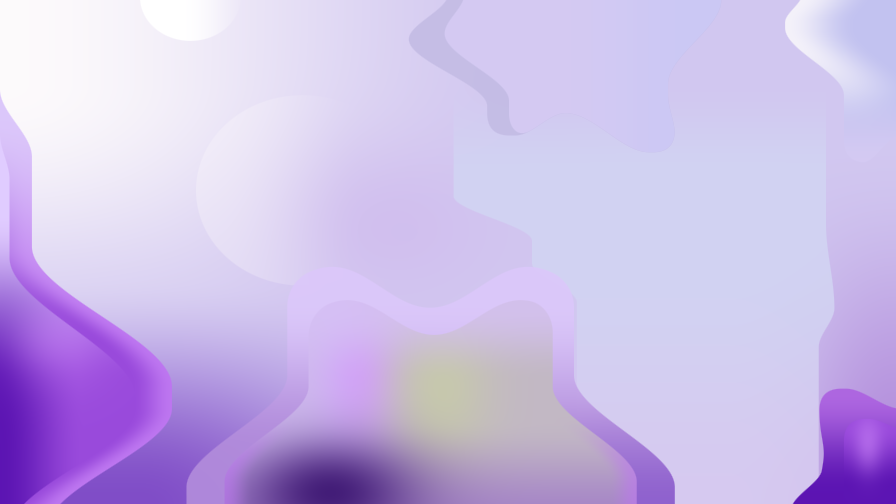
Write a Shadertoy shader that draws this background.

```glsl
// Fluid violet backdrop: wavy glossy blobs over a soft white-to-lavender wash.
// Each blob is bounded by smoothstep or cosine edge curves joined by a smooth
// maximum, then painted with gradients and Gaussian glows.

const vec2 CANVAS = vec2(16.0, 9.0);   // design units
const float ROUNDING = 0.4;            // corner softness of the blobs
const float PI = 3.14159;

const vec3 WHITE    = vec3(0.99, 0.98, 0.985);
const vec3 LAVENDER = vec3(0.82, 0.78, 0.94);
const vec3 LILAC    = vec3(0.81, 0.73, 0.93);
const vec3 MIST     = vec3(0.82, 0.83, 0.95);
const vec3 HAZE     = vec3(0.84, 0.79, 0.94);
const vec3 SHADE    = vec3(0.76, 0.73, 0.89);
const vec3 SKY      = vec3(0.76, 0.76, 0.94);
const vec3 MAUVE    = vec3(0.70, 0.55, 0.86);
const vec3 PURPLE   = vec3(0.50, 0.30, 0.78);
const vec3 ORCHID   = vec3(0.74, 0.46, 0.94);
const vec3 VIOLET   = vec3(0.60, 0.29, 0.86);
const vec3 INDIGO   = vec3(0.36, 0.08, 0.70);
const vec3 PLUM     = vec3(0.24, 0.09, 0.45);
const vec3 SAND     = vec3(0.76, 0.72, 0.77);
const vec3 LIME     = vec3(0.78, 0.79, 0.67);

float rise(float a, float b, float x) { return smoothstep(a, b, x); }
float fall(float a, float b, float x) { return 1.0 - smoothstep(a, b, x); }

float smoothMax(float a, float b) {
    float h = max(ROUNDING - abs(a - b), 0.0) / ROUNDING;
    return max(a, b) + 0.25 * ROUNDING * h * h;
}

// Antialiased coverage of the region d < 0
float cover(float d) { return clamp(0.5 - d / max(fwidth(d), 1e-4), 0.0, 1.0); }

float glow(vec2 p, vec2 center, vec2 radius) {
    vec2 q = (p - center) / radius;
    return exp(-dot(q, q));
}

vec3 backdrop(vec2 p) {
    vec3 c = mix(LAVENDER, WHITE, fall(0.0, 10.0, p.x) * rise(2.0, 7.5, p.y));
    c = mix(c, LILAC, 0.75 * glow(p, vec2(6.9, 5.0), vec2(2.0, 1.5)));
    c = mix(c, PURPLE, fall(0.0, 4.0, p.y) * fall(2.5, 9.0, p.x));
    c = mix(c, MAUVE, rise(13.0, 16.0, p.x) * fall(0.5, 6.5, p.y));
    // Pale cloud, open towards the right
    float cloud = length((p - vec2(5.4, 5.6)) / vec2(1.9, 1.7)) - 1.0;
    c = mix(c, WHITE, 0.3 * cover(cloud) * fall(4.0, 6.5, p.x));
    // Misty sheet with a stepped left side
    float left = 8.1 + 1.4 * fall(4.7, 5.5, p.y) + 0.8 * fall(3.6, 4.3, p.y);
    float right = 14.75 + 0.15 * fall(3.5, 5.0, p.y) - 0.28 * fall(2.8, 3.5, p.y);
    float sheet = smoothMax(left - p.x, p.x - right);
    vec3 tint = mix(HAZE, MIST, rise(0.0, 4.5, p.y));
    return mix(c, tint, 0.9 * cover(sheet) * fall(5.8, 7.6, p.y));
}

vec3 topBlobs(vec3 c, vec2 p) {
    float drop = length((p - vec2(3.4, 9.05)) / vec2(0.9, 0.78)) - 1.0;
    c = mix(c, vec3(1.0), cover(drop) * fall(3.2, 4.5, p.x));
    // Lavender blob over its darker shadow
    float foot = 6.58 + 0.4 * rise(9.2, 10.1, p.x) - 0.7 * rise(10.1, 11.6, p.x);
    float right = 11.93 + 0.95 * rise(7.5, 9.0, p.y) + 0.12 * fall(6.6, 7.3, p.y);
    float body = smoothMax(foot - p.y, p.x - right);
    float outer = 7.3 + 1.4 * fall(7.1, 8.3, p.y) + 0.7 * rise(8.3, 9.1, p.y);
    float inner = 7.94 + 1.15 * fall(7.2, 8.4, p.y) + 0.35 * rise(8.4, 9.1, p.y);
    c = mix(c, SHADE, 0.85 * cover(smoothMax(body, outer - p.x)));
    vec3 fill = mix(LAVENDER + 0.01, SKY + 0.02, 0.7 * rise(10.0, 12.5, p.x));
    c = mix(c, fill, cover(smoothMax(body, inner - p.x)));
    // Blob in the right corner, lit along its left side
    float side = 14.02 + 1.05 * fall(7.3, 8.5, p.y) + 0.3 * rise(8.6, 9.1, p.y);
    float base = 6.1 + 0.5 * rise(15.4, 16.1, p.x);
    fill = mix(SKY, WHITE, 0.85 * fall(0.0, 1.3, p.x - side) * rise(6.5, 8.3, p.y));
    fill = mix(LAVENDER + 0.01, fill, rise(6.1, 7.4, p.y));
    return mix(c, fill, cover(smoothMax(side - p.x, base - p.y)));
}

vec3 leftBlobs(vec3 c, vec2 p) {
    float tuck = 2.2 * fall(-0.4, 1.7, p.y);
    float outer = 0.57 * fall(6.2, 7.4, p.y) + 2.5 * fall(2.1, 4.6, p.y) - tuck;
    float inner = 0.17 * fall(5.8, 6.6, p.y) + 2.25 * fall(1.9, 4.4, p.y) - tuck;
    vec3 fill = mix(VIOLET, ORCHID, fall(0.0, 0.7, outer - p.x));
    fill = mix(fill, LILAC + 0.05, rise(2.8, 7.0, p.y));
    c = mix(c, fill, cover(p.x - outer));
    fill = mix(INDIGO, VIOLET, rise(0.0, 1.5, p.x));
    fill = mix(fill, ORCHID, 0.6 * glow(p, vec2(1.0, 2.9), vec2(0.9, 0.8)));
    fill = mix(fill, LILAC + 0.07, rise(2.2, 5.2, p.y));
    return mix(c, fill, cover(p.x - inner));
}

vec3 centerBlob(vec3 c, vec2 p) {
    float off = abs(p.x - 7.69);
    float top = 3.87 - 0.365 * cos(PI * (p.x - 7.68) / 1.75);
    float outer = smoothMax(p.y - top, off - 2.56 - 1.8 * fall(0.3, 2.3, p.y));
    top = 3.33 - 0.31 * cos(PI * (p.x - 7.75) / 1.55);
    float inner = smoothMax(p.y - top, off - 2.18 - 1.5 * fall(0.4, 2.1, p.y));
    vec3 rim = mix(MAUVE, LILAC + 0.05, rise(1.0, 3.6, p.y));
    rim = mix(rim, PURPLE, 0.85 * fall(0.0, 2.0, p.y) * rise(8.0, 11.0, p.x));
    c = mix(c, rim, 0.9 * cover(outer));
    // Iridescent inside
    vec3 fill = mix(SAND, LILAC, fall(5.8, 7.8, p.x));
    fill = mix(fill, ORCHID + 0.1, 0.55 * glow(p, vec2(6.5, 2.3), vec2(0.7, 1.3)));
    fill = mix(fill, LIME, 0.9 * glow(p, vec2(7.9, 2.0), vec2(0.9, 1.3)));
    fill = mix(fill, LILAC + 0.03, 0.8 * rise(2.2, 3.5, p.y));
    fill = mix(fill, MAUVE - 0.08, 0.8 * fall(-0.3, 1.5, p.y));
    fill = mix(fill, PLUM, 0.95 * glow(p, vec2(5.9, 0.2), vec2(1.5, 0.9)));
    fill = mix(fill, ORCHID, 0.6 * fall(0.0, 0.5, -inner) * fall(0.5, 1.6, p.y));
    return mix(c, fill, cover(inner));
}

vec3 cornerBlob(vec3 c, vec2 p) {
    float side = 14.63 + 0.08 * glow(p, vec2(p.x, 0.9), vec2(0.4)) - 0.5 * fall(-0.1, 0.6, p.y);
    float outer = smoothMax(side - p.x, p.y - 2.06 + 0.36 * rise(15.1, 16.1, p.x));
    float inner = smoothMax(15.07 - p.x, p.y - 1.52 + 0.2 * rise(15.5, 16.2, p.x));
    c = mix(c, mix(INDIGO, ORCHID - 0.06, rise(0.2, 2.0, p.y)), cover(outer));
    vec3 fill = mix(INDIGO, VIOLET, rise(0.3, 1.4, p.y));
    fill = mix(fill, ORCHID, 0.7 * glow(p, vec2(15.5, 1.1), vec2(0.25, 0.5)));
    return mix(c, fill, cover(inner));
}

void mainImage(out vec4 fragColor, in vec2 fragCoord) {
    vec2 p = fragCoord / iResolution.xy * CANVAS;
    vec3 color = topBlobs(backdrop(p), p);
    color = centerBlob(leftBlobs(color, p), p);
    fragColor = vec4(cornerBlob(color, p), 1.0);
}
```
